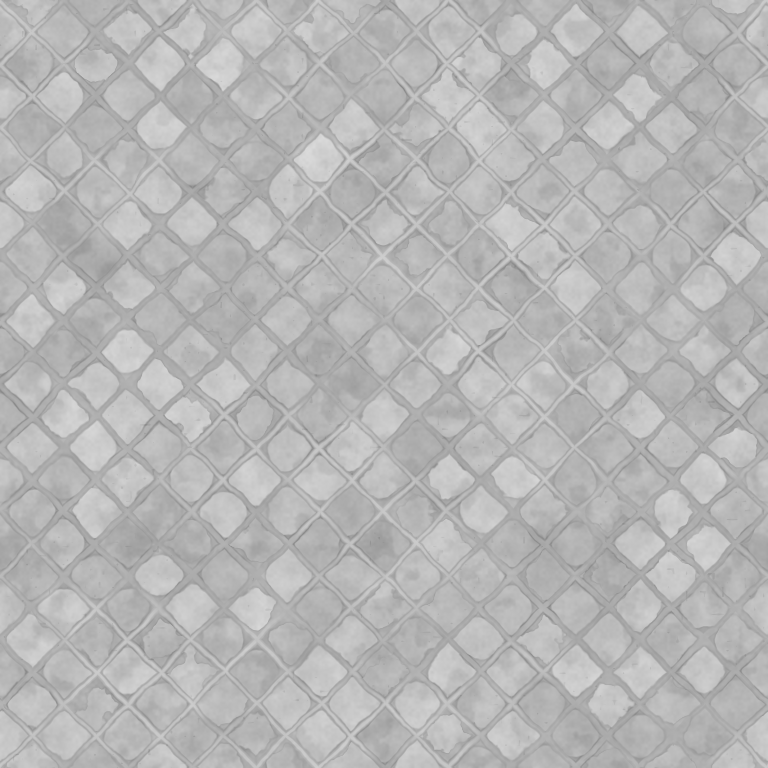
Write a three.js fragment shader that draws this texture.

```glsl
// Worn pale grey stone tiles set diagonally, 12 by 12 diamonds, with chipped corners and thin joints.
varying vec2 vUv;

float hash(vec2 p) {
  vec3 q = fract(p.xyx * 0.1031);
  q += dot(q, q.yzx + 33.33);
  return fract((q.x + q.y) * q.z);
}

// Value noise with n cells across the canvas, wrapping at its borders
float noise(vec2 uv, float n) {
  vec2 p = uv * n, i = floor(p), f = fract(p);
  f = f * f * (3.0 - 2.0 * f);
  vec2 a = mod(i, n) + n, b = mod(i + 1.0, n) + n;
  return mix(mix(hash(a), hash(vec2(b.x, a.y)), f.x),
             mix(hash(vec2(a.x, b.y)), hash(b), f.x), f.y);
}

float fbm(vec2 uv, float n) {
  float sum = 0.0, weight = 0.5;
  for (int i = 0; i < 4; i++) {
    sum += weight * noise(uv, n);
    n *= 2.0;
    weight *= 0.5;
  }
  return sum / 0.9375;
}

// Box with its own corner radius, in one quadrant
float roundedBox(vec2 p, float halfSize, float radius) {
  vec2 d = abs(p) - halfSize + radius;
  return length(max(d, 0.0)) + min(max(d.x, d.y), 0.0) - radius;
}

void main() {
  // Diagonal lattice, slightly uneven
  vec2 q = 12.0 * vUv + 0.1 * (vec2(fbm(vUv, 24.0), fbm(vUv, 30.0)) - 0.5);
  vec2 p = vec2(q.x + q.y, q.y - q.x);
  vec2 id = floor(p), f = fract(p) - 0.5;
  vec2 key = mod(vec2(id.x - id.y, id.x + id.y), 24.0);

  // Tile outline: random corner wear and ragged bites
  float cornerWear = hash(key + 31.0 * step(0.0, f) + 7.0);
  float radius = 0.04 + 0.38 * cornerWear * cornerWear;
  float raggedness = 0.12 + 0.75 * pow(hash(key + 83.0), 3.0);
  float face = roundedBox(f, 0.435, radius) + raggedness * (fbm(vUv, 36.0) - 0.47);
  float edge = 0.5 - max(abs(f.x), abs(f.y));
  face = max(face, 0.065 - edge);

  // Joint mortar, with a pale line along some runs
  float cloud = fbm(vUv, 20.0) - 0.5;
  float mortar = 0.685 + 0.1 * cloud;
  float paleRun = smoothstep(0.42, 0.62, fbm(vUv, 7.0));
  mortar += 0.085 * paleRun * (1.0 - smoothstep(0.015, 0.055, edge));

  // Worn layer exposed beneath the chipped face
  float tone = mix(0.695, 0.805, hash(key + 51.0));
  float worn = 0.68 + 0.3 * (tone - 0.75) + 0.16 * (fbm(vUv, 44.0) - 0.5);
  float grey = mix(mortar, worn, smoothstep(0.05, 0.09, edge));

  // Broken dark seams along the joint and around the face
  float seam = 1.0 - smoothstep(0.0, 0.035, abs(edge - 0.075));
  grey -= 0.07 * seam * smoothstep(0.38, 0.65, fbm(vUv, 17.0));
  grey -= 0.035 * (1.0 - smoothstep(0.0, 0.07, abs(face - 0.015)));

  // Tile face with mottling and faint stains
  float stone = tone + 0.1 * (fbm(vUv, 50.0) - 0.5) + 0.06 * cloud;
  stone -= 0.05 * smoothstep(0.54, 0.7, fbm(vUv, 28.0));
  grey = mix(grey, stone, 1.0 - smoothstep(-0.03, 0.025, face));

  // Pits and fine grain
  float pits = smoothstep(0.88, 1.0, noise(vUv, 170.0)) * step(0.65, hash(key + 19.0));
  grey -= 0.06 * pits;
  grey += 0.025 * (noise(vUv, 240.0) - 0.5);

  gl_FragColor = vec4(vec3(grey), 1.0);
}
```
